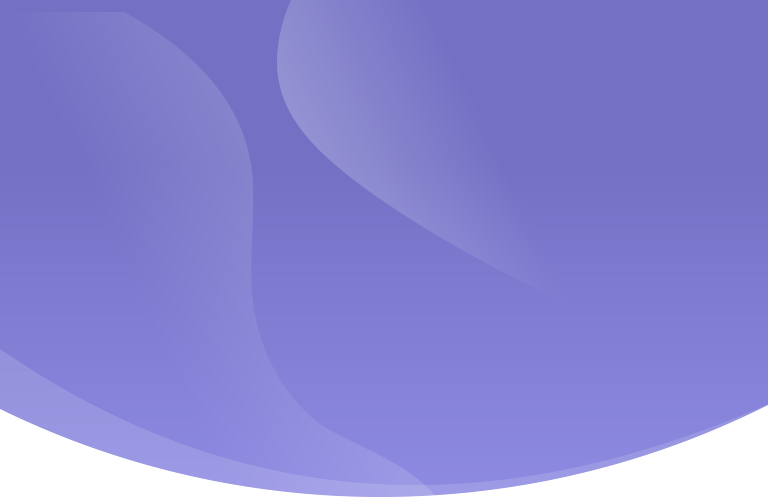
Write a WebGL 2 fragment shader that draws this background.

```glsl
#version 300 es
// Violet curved panel with two translucent ribbons and a pale rim over white.
precision highp float;

uniform vec2 u_resolution;
out vec4 outColor;

#define CANVAS_HEIGHT 4.98   // layout units from top to bottom
#define TOP_COLOR vec3(0.455, 0.443, 0.772)
#define BOTTOM_COLOR vec3(0.557, 0.543, 0.888)
#define GRADIENT_START 1.65
#define RIM_ALPHA 0.14
#define LEFT_ALPHA 0.14
#define RIGHT_ALPHA 0.23
#define FADE_AXIS vec2(0.905, -0.425)

vec2 bezier(vec2 a, vec2 b, vec2 c, vec2 d, float t) {
    float s = 1.0 - t;
    return s * s * s * a + 3.0 * s * t * (s * b + t * c) + t * t * t * d;
}

// Approximate signed distance to a curve that descends steadily;
// positive on its right. Bisection finds the curve point level with p.
float curveSide(vec2 p, vec2 a, vec2 b, vec2 c, vec2 d) {
    float low = 0.0, high = 1.0;
    for (int i = 0; i < 18; i++) {
        float mid = 0.5 * (low + high);
        if (bezier(a, b, c, d, mid).y < p.y) low = mid;
        else high = mid;
    }
    float t = 0.5 * (low + high), s = 1.0 - t;
    vec2 tangent = s * s * (b - a) + 2.0 * s * t * (c - b) + t * t * (d - c);
    return (p.x - bezier(a, b, c, d, t).x) * tangent.y / length(tangent);
}

// Right border of the left ribbon: an S-shaped chain of curves.
float leftRibbonSide(vec2 p) {
    vec2 shoulder = vec2(2.53, 1.90), waist = vec2(2.52, 2.90), hip = vec2(3.15, 4.20);
    if (p.y < shoulder.y)
        return curveSide(p, vec2(1.24, 0.12), vec2(1.90, 0.48), vec2(2.53, 1.05), shoulder);
    if (p.y < waist.y)
        return curveSide(p, shoulder, vec2(2.54, 2.25), vec2(2.50, 2.55), waist);
    if (p.y < hip.y)
        return curveSide(p, waist, vec2(2.54, 3.35), vec2(2.75, 3.87), hip);
    return curveSide(p, hip, vec2(3.45, 4.44), vec2(4.05, 4.58), vec2(4.37, 4.98));
}

// Left border of the right ribbon: a bulge and a long diagonal tail.
float rightRibbonSide(vec2 p) {
    vec2 bulge = vec2(2.77, 0.62), bend = vec2(3.70, 1.92);
    if (p.y < bulge.y)
        return curveSide(p, vec2(2.91, 0.0), vec2(2.82, 0.20), vec2(2.77, 0.42), bulge);
    if (p.y < bend.y)
        return curveSide(p, bulge, vec2(2.77, 1.15), vec2(3.16, 1.53), bend);
    return curveSide(p, bend, vec2(4.35, 2.38), vec2(5.15, 2.81), vec2(5.90, 3.13));
}

// Height of the rim's upper border, falling faster on the left.
float rimSide(vec2 p) {
    float x = p.x;
    float border = 3.49 + x * (0.687 + x * (-0.0942 + x * 0.00184));
    float slope = 0.687 + x * (-0.1884 + x * 0.00552);
    return (p.y - border) / sqrt(1.0 + slope * slope);
}

float coverage(float dist, float pixel) {
    return smoothstep(-0.6, 0.6, dist / pixel);
}

void main() {
    // Layout space: x to the right, y down from the top edge.
    float pixel = CANVAS_HEIGHT / u_resolution.y;
    vec2 p = vec2(gl_FragCoord.x, u_resolution.y - gl_FragCoord.y) * pixel;
    vec3 white = vec3(1.0);

    // Panel gradient
    float depth = clamp((p.y - GRADIENT_START) / (CANVAS_HEIGHT - GRADIENT_START), 0.0, 1.0);
    vec3 color = mix(TOP_COLOR, BOTTOM_COLOR, depth);

    // Pale rim
    color = mix(color, white, RIM_ALPHA * coverage(rimSide(p), pixel));

    // Ribbons, each fading along the same slanted axis
    float along = dot(p, FADE_AXIS);
    float leftFade = clamp(along / 1.75, 0.0, 1.0);
    float leftMask = coverage(-leftRibbonSide(p), pixel) * coverage(p.y - 0.12, pixel);
    color = mix(color, white, LEFT_ALPHA * leftFade * leftMask);

    float rightFade = clamp((3.87 - along) / 1.70, 0.0, 1.0);
    float rightMask = coverage(rightRibbonSide(p), pixel) * step(p.y, 3.13);
    color = mix(color, white, RIGHT_ALPHA * rightFade * rightMask);

    // Large circle that cuts the panel's lower edge
    float outside = length(p - vec2(3.80, -3.67)) - 8.64;
    color = mix(color, white, coverage(outside, pixel));

    outColor = vec4(color, 1.0);
}
```
